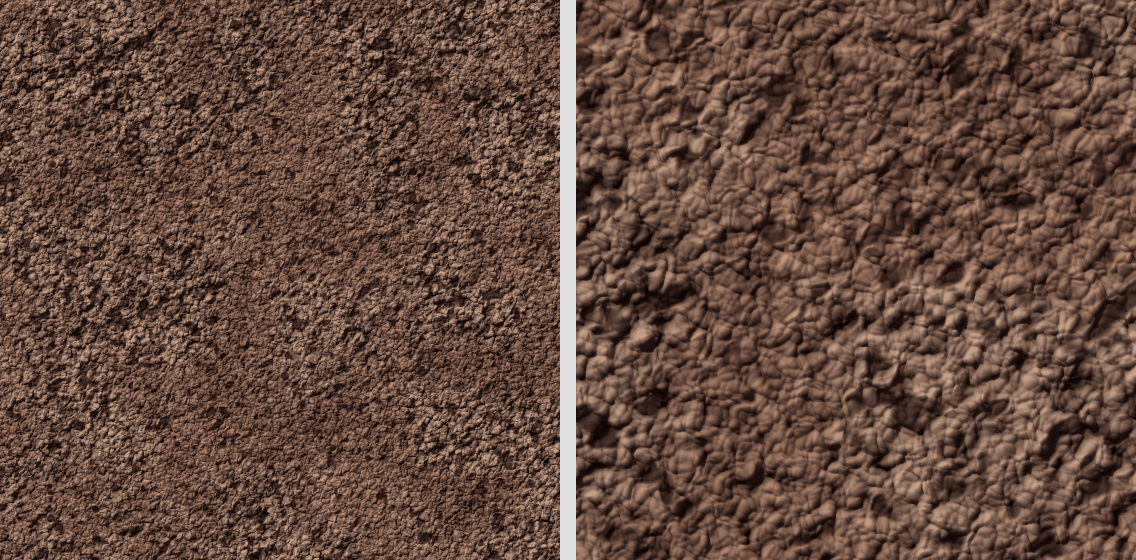
Left, the full canvas; right, a detail of the centre.
A Shadertoy shader for this texture:

```glsl
// Dry, crumbly brown garden soil in low sunlight, with dark pits and a few straw bits.

vec2 hash2(vec2 p) {
    vec3 q = fract(p.xyx * vec3(0.1031, 0.1030, 0.0973));
    q += dot(q, q.yzx + 33.33);
    return fract((q.xx + q.yz) * q.zy);
}

float noise(vec2 p) {
    vec2 i = floor(p), f = fract(p);
    f = f * f * (3.0 - 2.0 * f);
    return mix(mix(hash2(i).x, hash2(i + vec2(1, 0)).x, f.x),
               mix(hash2(i + vec2(0, 1)).x, hash2(i + vec2(1, 1)).x, f.x), f.y);
}

vec2 rotate(vec2 p, float a) {
    return mat2(cos(a), sin(a), -sin(a), cos(a)) * p;
}

float fbm(vec2 p) {
    float sum = 0.0, amp = 0.5;
    for (int i = 0; i < 4; i++) {
        sum += amp * noise(p);
        p = rotate(p, 0.65) * 2.0 + 7.3;
        amp *= 0.5;
    }
    return sum / 0.9375;
}

// Overlapping round crumbs, each at its own random height
float crumbs(vec2 p) {
    vec2 cell = floor(p), f = fract(p);
    float top = -1.0;
    for (int y = -1; y <= 1; y++)
    for (int x = -1; x <= 1; x++) {
        vec2 o = vec2(x, y);
        vec2 h = hash2(cell + o + 140.0);
        vec2 d = o + h - f;
        float lift = fract(h.x * 17.0 + h.y * 31.0);
        top = max(top, 0.65 * lift - dot(d, d));
    }
    return top;
}

// Small irregular holes between the crumbs
float pits(vec2 p, float rough) {
    vec2 q = rotate(p, -0.8) * vec2(0.85, 1.15);
    float n = 0.6 * noise(q * 70.0 + 5.0) + 0.4 * noise(rotate(q, 0.7) * 135.0 + 60.0);
    return smoothstep(0.60, 0.78, n + 0.2 * (rough - 1.0));
}

// Soil relief in canvas units: clods, crumbs, grit and pits
float soilHeight(vec2 p, float rough) {
    vec2 q = rotate(p, 0.3) * 115.0;
    p += (vec2(noise(q), noise(q + 51.0)) - 0.5) * 0.0045;
    vec2 slant = rotate(p, -0.8) * vec2(0.87, 1.13);
    float h = crumbs(slant * 76.0) * 0.0068 * rough;
    h += crumbs(rotate(p, 1.1) * 132.0 + 9.0) * 0.0062 * (0.3 + 0.7 * rough);
    h += crumbs(rotate(p, 0.75) * 225.0 + 23.0) * 0.0040;
    return h - 0.0030 * pits(p, rough);
}

// Distance to a line segment
float segment(vec2 p, vec2 a, vec2 b) {
    vec2 ab = b - a;
    return length(p - a - ab * clamp(dot(p - a, ab) / dot(ab, ab), 0.0, 1.0));
}

// Dark crevice to pale dry crumb
vec3 soilColor(float tone) {
    tone = clamp(tone, -0.08, 1.2);
    float curve = tone * (0.93 + 0.07 * tone);
    return vec3(0.10, 0.05, 0.04) + vec3(0.55, 0.47, 0.40) * vec3(tone, curve, curve);
}

void mainImage(out vec4 fragColor, in vec2 fragCoord) {
    vec2 p = fragCoord / iResolution.y;
    vec2 sun = normalize(vec2(-0.6, 0.8));

    // Loose cloddy areas against smoother settled ones
    float patches = fbm(p * 9.0 + 3.0);
    float rough = mix(0.7, 1.25, smoothstep(0.28, 0.7, patches));

    // Slope towards the sun
    float e = 0.0010;
    float h = soilHeight(p, rough);
    float slope = (soilHeight(p - sun * e, rough) - soilHeight(p + sun * e, rough)) / (2.0 * e);

    // Short cast shadows
    float blocked = 0.0;
    for (int i = 1; i <= 4; i++) {
        float reach = float(i) * 0.0019;
        blocked = max(blocked, soilHeight(p + sun * reach, rough) - h - reach * 0.85);
    }
    float shadow = smoothstep(0.0, 0.003, blocked);

    // Light, depth and uneven dryness
    float tone = 0.62 + 0.44 * tanh(slope * 0.8);
    tone += (h - 0.0030) * 70.0;
    tone += 0.32 * (fbm(p * 10.0 + 31.0) - 0.5);
    tone *= (1.0 - 0.8 * shadow) * (1.0 - 0.55 * pits(p, rough));
    vec3 color = soilColor(tone);

    // Damp reddish tint in settled areas
    float settled = 1.0 - smoothstep(0.3, 0.55, patches);
    color *= mix(vec3(1.0), vec3(1.0, 0.96, 0.94), settled);

    // Scattered straw bits, mostly upright
    float pixel = 1.0 / iResolution.y;
    for (int i = 0; i < 16; i++) {
        vec2 seed = hash2(vec2(float(i) * 3.7, 12.0));
        vec2 turn = hash2(vec2(float(i) * 5.3, 81.0));
        vec2 start = seed * vec2(iResolution.x / iResolution.y, 1.0);
        vec2 along = vec2(turn.x - 0.5, 1.0) * (0.005 + 0.016 * turn.y * turn.y);
        float d = segment(p, start, start + along) - 0.0012;
        float straw = 1.0 - smoothstep(-pixel, pixel, d);
        vec3 strawColor = vec3(0.61, 0.46, 0.36) * (0.75 + 0.35 * tone);
        color = mix(color, strawColor, straw * 0.75 * (1.0 - 0.6 * shadow));
    }

    fragColor = vec4(clamp(color, 0.0, 1.0), 1.0);
}
```
